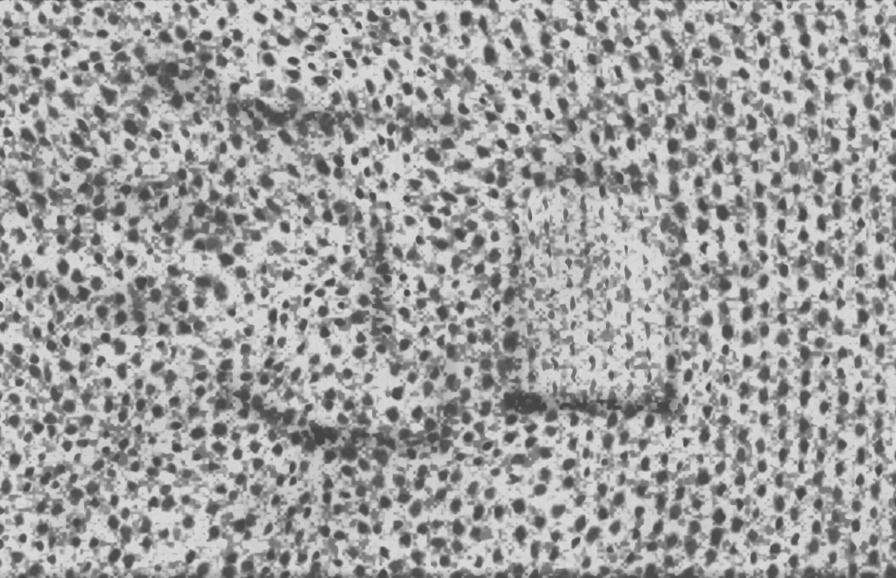
Give the GLSL for this texture, as a Shadertoy shader.

```glsl
// Grey pitted relief: warped columns of dark dots around a pale ribbed panel and soft ridges
#define CELL vec2(0.0335, 0.0400)
#define DOT_RADIUS vec2(0.0098, 0.0126)
#define RIB_RADIUS vec2(0.0052, 0.0125)
#define PAPER 0.835
#define INK 0.285
#define GRAIN 0.34
#define BEND 0.26
#define WARP 0.022
#define PANEL_CENTER vec2(1.030, 0.485)
#define PANEL_HALF vec2(0.124, 0.178)

float hash(vec2 p) {
    return fract(sin(dot(p, vec2(127.1, 311.7))) * 43758.5453);
}

float noise(vec2 p) {
    vec2 i = floor(p), f = fract(p);
    f = f * f * (3.0 - 2.0 * f);
    return mix(mix(hash(i), hash(i + vec2(1, 0)), f.x),
               mix(hash(i + vec2(0, 1)), hash(i + vec2(1, 1)), f.x), f.y);
}

// Soft stroke from a to b
float smear(vec2 p, vec2 a, vec2 b, float width) {
    vec2 ab = b - a;
    float t = clamp(dot(p - a, ab) / dot(ab, ab), 0.0, 1.0);
    float d = length(p - a - ab * t) / width;
    return exp(-d * d);
}

float panelMask(vec2 p) {
    vec2 q = abs(p - PANEL_CENTER) - PANEL_HALF;
    return 1.0 - smoothstep(-0.012, 0.012, max(q.x, q.y));
}

// Broad shading: positive is darker
float shade(vec2 p, float loose) {
    float s = 0.0;
    // Rounded ridge on the left
    s += 0.20 * smear(p, vec2(0.43, 0.805), vec2(0.78, 0.790), 0.017);
    s += 0.18 * smear(p, vec2(0.40, 0.315), vec2(0.55, 0.245), 0.020);
    s += 0.20 * smear(p, vec2(0.55, 0.245), vec2(0.76, 0.230), 0.018);
    s += 0.10 * smear(p, vec2(0.78, 0.380), vec2(0.76, 0.250), 0.016);
    s += 0.15 * smear(p, vec2(0.655, 0.60), vec2(0.655, 0.43), 0.022);
    // Panel shadows
    s += 0.32 * smear(p, vec2(0.89, 0.302), vec2(1.16, 0.297), 0.019);
    s += 0.17 * smear(p, vec2(1.165, 0.66), vec2(1.165, 0.31), 0.014);
    s += 0.10 * smear(p, vec2(0.893, 0.60), vec2(0.893, 0.31), 0.014);
    s += 0.12 * smear(p, vec2(0.89, 0.700), vec2(1.11, 0.690), 0.025);
    // Smudges
    s += 0.14 * smear(p, vec2(0.27, 0.865), vec2(0.40, 0.830), 0.035);
    s += 0.13 * smear(p, vec2(0.18, 0.670), vec2(0.38, 0.600), 0.040);
    s += 0.14 * smear(p, vec2(0.02, 0.530), vec2(0.13, 0.495), 0.025);
    s += 0.10 * smear(p, vec2(0.21, 0.470), vec2(0.30, 0.450), 0.040);
    s += 0.12 * smear(p, vec2(1.21, 0.526), vec2(1.32, 0.526), 0.015);
    // Pale bands
    s -= 0.14 * smear(p, vec2(0.42, 0.865), vec2(0.72, 0.845), 0.035);
    s -= 0.12 * smear(p, vec2(0.19, 0.390), vec2(0.40, 0.415), 0.028);
    s -= 0.10 * smear(p, vec2(0.50, 0.320), vec2(0.72, 0.275), 0.025);
    s -= 0.10 * smear(p, vec2(0.70, 0.740), vec2(0.70, 0.430), 0.025);
    s -= 0.08 * smear(p, vec2(1.20, 0.567), vec2(1.30, 0.567), 0.018);
    // Patchiness and frame edges
    s += (noise(p * 9.0 + 4.0) - 0.5) * mix(0.08, 0.16, loose);
    s -= 0.10 * smoothstep(0.965, 0.990, p.y);
    s += 0.22 * smoothstep(0.020, 0.0, p.y);
    s += 0.16 * smoothstep(0.996, 1.0, p.y);
    return s;
}

// Dark dots on bent, staggered columns
float dots(vec2 p, float loose, float panel, float tone) {
    vec2 q = p;
    q.x += BEND * (p.y - 0.4) * (p.y - 0.4) * (1.0 - 0.6 * smoothstep(1.0, 1.5, p.x));
    q += WARP * loose * (vec2(noise(p * 7.0), noise(p * 7.0 + 31.0)) - 0.5) * 2.0;
    vec2 g = q / CELL, home = floor(g);
    vec2 fray = vec2(noise(p * 95.0), noise(p * 95.0 + 57.0)) - 0.5;
    vec2 baseRadius = mix(DOT_RADIUS * vec2(mix(0.92, 1.06, loose), mix(1.10, 0.94, loose)),
                          RIB_RADIUS, panel);
    float jitter = mix(mix(0.26, 0.56, loose), 0.10, panel);
    float ink = 0.0;
    for (int j = -2; j <= 2; j++)
    for (int i = -1; i <= 1; i++) {
        vec2 id = home + vec2(i, j);
        vec2 rnd = vec2(hash(id), hash(id + 19.7));
        vec2 center = id + 0.5 + (rnd - 0.5) * jitter;
        center.y += 0.5 * mod(id.x, 2.0) - 0.25;
        float size = mix(0.75, 1.2, hash(id + 7.3)) * (1.0 + 0.8 * tone);
        vec2 d = (g - center) * CELL + fray * 0.0065;
        float r = length(d / (baseRadius * size));
        float depth = mix(0.82, 1.0, rnd.x) * mix(1.0, 0.78, panel);
        ink = max(ink, depth * (1.0 - smoothstep(0.45, 1.28, r)));
    }
    return ink;
}

void mainImage(out vec4 fragColor, in vec2 fragCoord) {
    vec2 p = fragCoord / iResolution.y;
    float panel = panelMask(p);
    float loose = 1.0 - smoothstep(0.75, 1.25, p.x);
    float tone = shade(p, loose);

    // Fine mottling between the dots
    float grain = 0.55 * noise(p * 85.0) + 0.45 * noise(p * 170.0 + 11.0);
    float mottle = smoothstep(0.38, 0.82, grain + 0.5 * tone - 0.03 * panel);
    float ground = PAPER - GRAIN * mottle - 0.75 * max(tone, 0.0);

    float value = mix(ground, INK, dots(p, loose, panel, tone));
    value += 0.035 * (noise(p * 210.0) - 0.5);
    fragColor = vec4(vec3(clamp(value, 0.27, 0.85)), 1.0);
}
```
